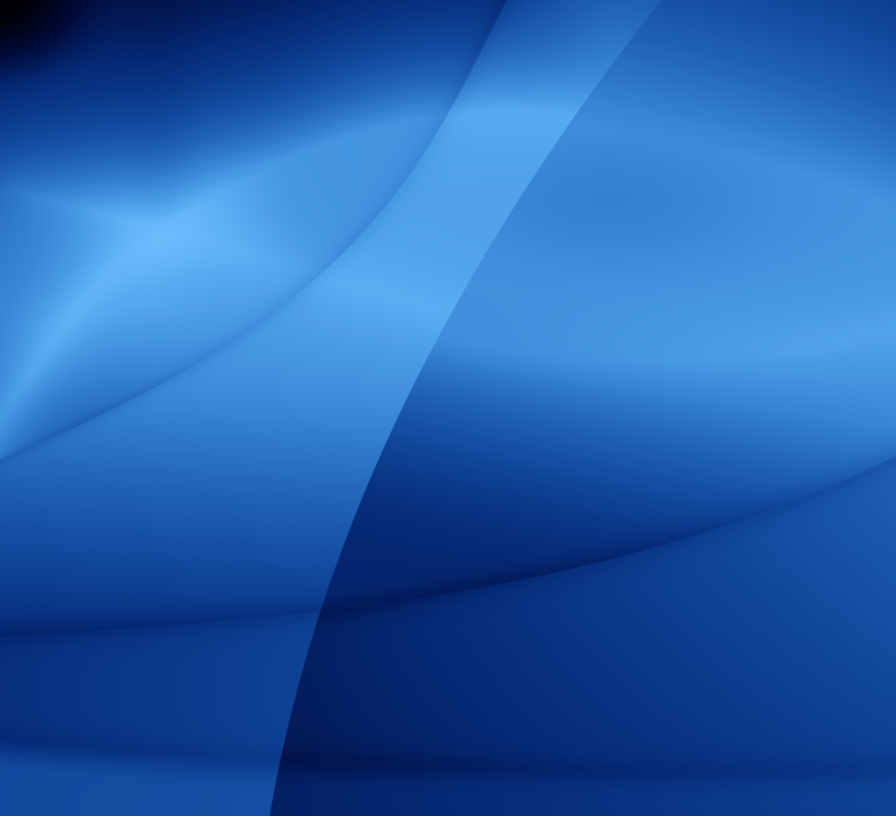
A Shadertoy shader for this background:

```glsl
// Draws a blue abstract backdrop of curved, softly glowing glass panes.

// Tonal ramp from black to pale blue; tones run from 0 to 7
const vec3 RAMP[8] = vec3[8](
    vec3(0.00, 0.00, 0.02), vec3(0.00, 0.04, 0.22),
    vec3(0.02, 0.16, 0.46), vec3(0.06, 0.27, 0.60),
    vec3(0.13, 0.39, 0.72), vec3(0.22, 0.53, 0.84),
    vec3(0.33, 0.65, 0.93), vec3(0.43, 0.75, 1.00));

const float SEAM_DEPTH = 0.35;   // darkening along pane seams
const float SEAM_WIDTH = 0.010;
const float SKY_FALLOFF = 6.0;   // darkening above the left crest
const float BLEND = 0.9;         // softness where tones meet

// Pane boundaries, as polynomials in canvas units
float mainArcX(float y)    { return 0.301 + y * (0.155 + 0.282 * y); }
float upperSeamX(float y)  { float s = y - 0.437; return s * (2.246 + s * (2.23 * s - 3.46)); }
float lowerSeamY(float x)  { return 0.219 + x * (0.069 + 0.153 * x * x); }
float bottomSeamY(float x) { return 0.096 + x * (0.064 * x - 0.10); }

float softMin(float a, float b, float k) {
    float h = max(k - abs(a - b), 0.0) / k;
    return min(a, b) - 0.25 * h * h * k;
}
float softMax(float a, float b, float k) { return -softMin(-a, -b, k); }

// Rounded exponential glow around a line
float ridge(float d, float width) {
    return exp(-(sqrt(d * d + 0.0001) - 0.01) / width);
}
float bump(float d, float width) { return exp(-d * d / (width * width)); }

float crossBeamY(float x) { return 0.77 - 0.27 * x - 0.08 * x * x; }
float leftCrestY(float x) { return 0.862 - (x - 0.56) * (x - 0.56); }

vec3 toneColor(float tone) {
    float t = clamp(tone, 0.0, 6.999);
    int i = int(t);
    return mix(RAMP[i], RAMP[i + 1], fract(t));
}

// Upper left pane: two crossing beams under a dark sky
float beamPane(vec2 p) {
    float crest = softMax(crossBeamY(p.x), leftCrestY(p.x), 0.03);
    float edge = 5.4 + 1.4 * bump(p.x - 0.18, 0.09) - 1.2 * exp(-p.x / 0.06);
    float diagonalY = 0.484 + p.x * (1.85 - 3.0 * p.x);
    float body = 4.6 + 0.8 * smoothstep(0.0, 0.3, p.x);
    body += 1.8 * ridge(p.y - diagonalY, 0.085) * (1.0 - smoothstep(0.16, 0.34, p.x));
    body += 0.8 * ridge(p.y - crossBeamY(p.x), 0.05) * bump(p.x - 0.27, 0.10);
    body -= 1.0 - smoothstep(0.45, 0.63, p.y);
    float above = max(p.y - crest, 0.0);
    float below = max(crest - p.y, 0.0);
    float corner = 1.0 - smoothstep(0.0, 0.13, length(p - vec2(0.0, 1.0)));
    return mix(body, edge, exp(-below / 0.05)) * exp(-SKY_FALLOFF * above) - 1.3 * corner;
}

// Middle band between the upper seam and the main arc
float middlePane(vec2 p) {
    float tone = softMin(2.1 + 9.5 * (p.y - 0.22) + 0.8 * p.x, 5.8, BLEND);
    tone += 0.5 * ridge(p.y - crossBeamY(p.x), 0.04) * smoothstep(0.2, 0.4, p.x);
    float rise = p.y - leftCrestY(p.x);
    tone += 0.35 * ridge(rise, 0.04);
    float falloff = mix(4.5, 2.5, smoothstep(0.56, 0.70, p.x));
    return tone * exp(-falloff * max(rise, 0.0));
}

// Right pane: a broad lens of light fading both ways
float rightPane(vec2 p) {
    float u = p.x - 0.66;
    float rise = p.y - (0.845 - 0.15 * u - 0.4 * u * u);
    float slope = 3.7 + 12.0 * (p.y - 0.5) + 3.0 * (p.x - 0.5);
    float tone = softMin(softMax(slope, 1.9, BLEND), 5.4, BLEND);
    float v = p.x - 0.72;
    tone += 0.5 * ridge(p.y - (0.56 + 0.5 * v * v), 0.045);
    tone -= 0.6 * bump(length((p - vec2(0.68, 0.755)) * vec2(0.5, 1.0)), 0.09);
    return tone * exp(-2.7 * max(rise, 0.0));
}

// Floor below the lower seam, on either side of the main arc
float floorPane(vec2 p, float rightSide) {
    float leftTone = 2.25 + 1.9 * p.x;
    float rightTone = 0.9 + 2.3 * p.x + 3.0 * (p.y - 0.2) * p.x;
    return mix(leftTone, rightTone, rightSide);
}

void mainImage(out vec4 fragColor, in vec2 fragCoord) {
    vec2 p = fragCoord / iResolution.xy;
    float px = 1.0 / min(iResolution.x, iResolution.y);

    // Signed offsets from the boundaries
    float arc = p.x - mainArcX(p.y);
    float upper = p.x - upperSeamX(p.y);
    float lower = p.y - lowerSeamY(p.x);
    float bottom = p.y - bottomSeamY(p.x);
    float rightSide = smoothstep(-px, px, arc);

    // Left and right panes
    float leftTone = mix(beamPane(p), middlePane(p), smoothstep(-px, px, upper));
    leftTone -= SEAM_DEPTH * ridge(upper, SEAM_WIDTH);
    float tone = mix(leftTone, rightPane(p), rightSide);

    // Floor, with a lighter strip at the bottom
    float ground = floorPane(p, rightSide);
    float strip = mix(0.9 - 1.5 * p.x, 0.25, rightSide);
    ground += strip * (1.0 - smoothstep(-0.04, px, bottom));
    tone = mix(ground, tone, smoothstep(-px, px, lower));
    tone -= SEAM_DEPTH * (ridge(lower, SEAM_WIDTH) + 0.7 * ridge(bottom, SEAM_WIDTH));

    fragColor = vec4(toneColor(tone), 1.0);
}
```
